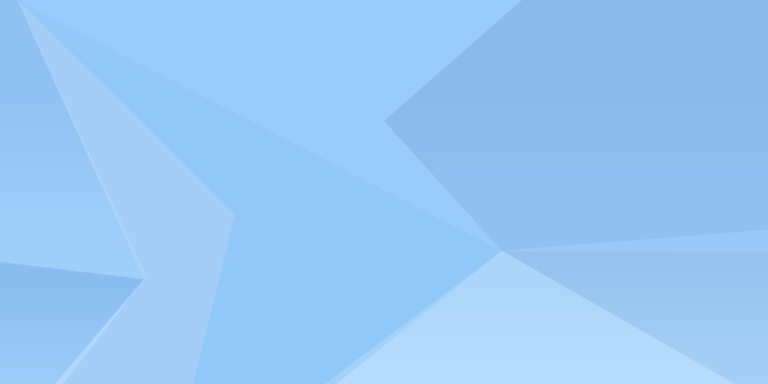
Reproduce this background procedurally as a Shadertoy shader.

```glsl
// Pale blue folded-paper background: flat facets meeting at a hub and two elbows.
// Each facet is an intersection of half-planes, painted back to front with its
// own vertical gradient. Units: canvas height = 1, so x runs from 0 to 2.

// Corners
const vec2 APEX        = vec2(0.045, 1.000);
const vec2 HUB         = vec2(1.307, 0.346);
const vec2 NOTCH       = vec2(1.000, 0.685);
const vec2 NOTCH_TOP   = vec2(1.359, 1.000);
const vec2 ELBOW       = vec2(0.612, 0.443);
const vec2 ELBOW_BASE  = vec2(0.503, 0.000);
const vec2 KNEE        = vec2(0.375, 0.273);
const vec2 KNEE_BASE   = vec2(0.143, 0.000);
const vec2 KNEE_WEST   = vec2(0.000, 0.318);
const vec2 FLOOR_LEFT  = vec2(0.846, 0.000);
const vec2 FLOOR_RIGHT = vec2(1.914, 0.000);
const vec2 SLIVER_TOP  = vec2(2.000, 0.401);
const vec2 SLIVER_LOW  = vec2(2.000, 0.344);

// Widths of the bright folds
const vec2 KNEE_FOLD  = vec2(0.022, 0.0);
const vec2 APEX_FOLD  = vec2(0.012, 0.0);
const vec2 FLOOR_FOLD = vec2(0.030, 0.0);

// Facet colours
const vec3 SKY         = vec3(0.600, 0.800, 0.988);
const vec3 CENTRE_HIGH = vec3(0.575, 0.785, 0.975);
const vec3 CENTRE_LOW  = vec3(0.565, 0.785, 0.975);
const vec3 BAND        = vec3(0.645, 0.808, 0.970);
const vec3 FOLD        = vec3(0.690, 0.850, 0.985);
const vec3 WEST_HIGH   = vec3(0.560, 0.755, 0.950);
const vec3 WEST_LOW    = vec3(0.625, 0.810, 0.980);
const vec3 FOOT_HIGH   = vec3(0.540, 0.738, 0.930);
const vec3 FOOT_LOW    = vec3(0.605, 0.795, 0.970);
const vec3 EAST_HIGH   = vec3(0.540, 0.730, 0.930);
const vec3 EAST_LOW    = vec3(0.570, 0.755, 0.940);
const vec3 SLIVER      = vec3(0.605, 0.790, 0.970);
const vec3 SLOPE_HIGH  = vec3(0.590, 0.765, 0.935);
const vec3 SLOPE_LOW   = vec3(0.645, 0.810, 0.965);
const vec3 FLOOR_EDGE  = vec3(0.645, 0.820, 0.970);
const vec3 FLOOR_HIGH  = vec3(0.670, 0.835, 0.975);
const vec3 FLOOR_LOW   = vec3(0.715, 0.860, 0.990);

// Signed distance to line a-b, positive on the left when walking from a to b
float side(vec2 p, vec2 a, vec2 b) {
    vec2 d = normalize(b - a);
    return d.x * (p.y - a.y) - d.y * (p.x - a.x);
}

// Vertical gradient between two heights
vec3 shade(vec3 low, vec3 high, float y, float yLow, float yHigh) {
    return mix(low, high, smoothstep(yLow, yHigh, y));
}

// Lay a facet over the colour below it
void paint(inout vec3 col, vec3 facet, float dist) {
    float blur = 1.0 / iResolution.y;
    col = mix(col, facet, smoothstep(-blur, blur, dist));
}

void mainImage(out vec4 fragColor, in vec2 fragCoord) {
    vec2 p = fragCoord / iResolution.xy * vec2(2.0, 1.0);

    // Centre and the upper sky
    vec3 col = shade(CENTRE_LOW, CENTRE_HIGH, p.y, 0.0, 1.0);
    paint(col, SKY, side(p, APEX, HUB));

    // Left band with its bright folds
    paint(col, BAND, min(side(p, ELBOW, APEX), side(p, ELBOW_BASE, ELBOW)));
    float aboveKnee = side(p, KNEE_WEST, KNEE);
    paint(col, mix(BAND, FOLD, 0.5),
          min(side(p, KNEE + APEX_FOLD, APEX), aboveKnee));
    paint(col, FOLD, min(side(p, KNEE_BASE + KNEE_FOLD, KNEE), -aboveKnee));

    // Left facets above and below the knee
    paint(col, shade(WEST_LOW, WEST_HIGH, p.y, 0.28, 0.85),
          min(side(p, KNEE, APEX), aboveKnee));
    paint(col, shade(FOOT_LOW, FOOT_HIGH, p.y, 0.0, 0.30),
          min(side(p, KNEE_BASE, KNEE), -aboveKnee));

    // Right facet, the thin sliver and the slope below it
    float aboveSliver = side(p, HUB, SLIVER_TOP);
    float aboveSlope = side(p, HUB, SLIVER_LOW);
    float eastWall = min(side(p, NOTCH_TOP, NOTCH), side(p, NOTCH, HUB));
    paint(col, shade(EAST_LOW, EAST_HIGH, p.y, 0.35, 0.80),
          min(eastWall, aboveSliver));
    paint(col, SLIVER, min(aboveSlope, -aboveSliver));
    paint(col, shade(SLOPE_LOW, SLOPE_HIGH, p.y, 0.0, 0.33),
          min(side(p, HUB, FLOOR_RIGHT), -aboveSlope));

    // Bright floor triangle with a dimmer left fold
    float floorRight = side(p, FLOOR_RIGHT, HUB);
    paint(col, FLOOR_EDGE, min(side(p, HUB, FLOOR_LEFT), floorRight));
    paint(col, shade(FLOOR_LOW, FLOOR_HIGH, p.y, 0.02, 0.32),
          min(side(p, HUB, FLOOR_LEFT + FLOOR_FOLD), floorRight));

    fragColor = vec4(col, 1.0);
}
```
